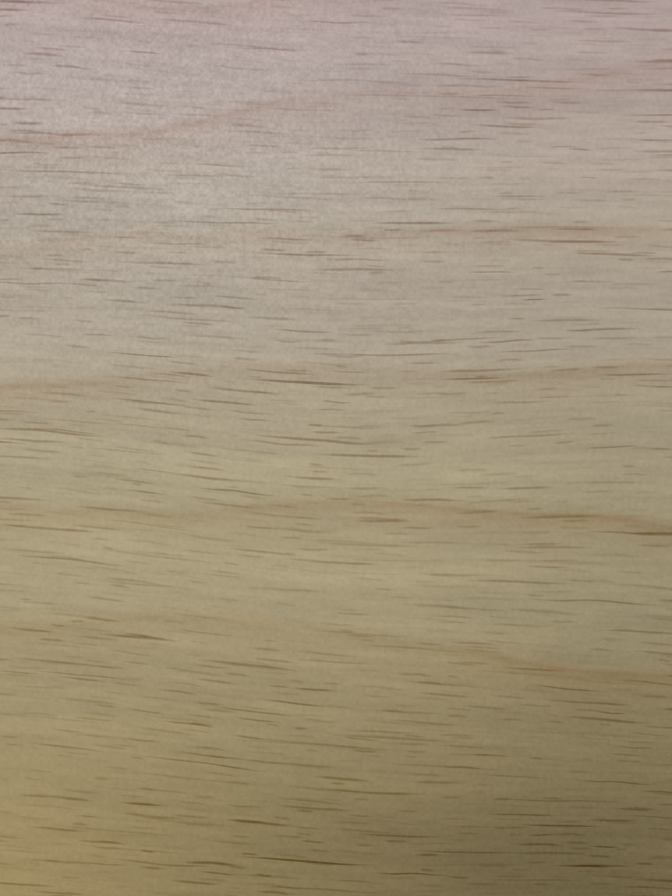
Give the GLSL for this texture, as a Shadertoy shader.

```glsl
// Pale wood board with horizontal grain, wavy growth rings, dark pores and a soft sheen.

float hash(vec2 cell, float seed) {
    uvec3 v = uvec3(ivec3(vec3(cell, seed))) * uvec3(1597334673u, 3812015801u, 2798796415u);
    uint n = (v.x ^ v.y ^ v.z) * 1597334673u;
    n = (n ^ (n >> 15)) * 2246822519u;
    n ^= n >> 13;
    return float(n >> 8) / 16777216.0;
}

float noise(vec2 p, float seed) {
    vec2 i = floor(p), f = fract(p);
    f = f * f * (3.0 - 2.0 * f);
    return mix(mix(hash(i, seed), hash(i + vec2(1, 0), seed), f.x),
               mix(hash(i + vec2(0, 1), seed), hash(i + vec2(1, 1), seed), f.x), f.y);
}

// One tapered, slightly tilted stroke inside each long cell
float pores(vec2 p, vec2 size, float seed) {
    vec2 g = p / size;
    g.x += hash(vec2(floor(g.y), 3), seed);
    vec2 cell = floor(g), f = fract(g);
    float halfLength = mix(0.14, 0.48, hash(cell, seed + 1.0));
    float middle = mix(halfLength, 1.0 - halfLength, hash(cell, seed + 2.0));
    float along = (f.x - middle) / halfLength;
    float tilt = (hash(cell, seed + 3.0) - 0.6) * 0.3;
    float bend = (noise(vec2(g.x * 4.0, cell.y), seed + 4.0) - 0.5) * 0.15;
    float center = mix(0.32, 0.68, hash(cell, seed + 5.0)) + tilt * along * halfLength + bend;
    float dist = abs(f.y - center) * size.y;
    float taper = smoothstep(1.0, 0.3, abs(along));
    float width = mix(0.0012, 0.0026, hash(cell, seed + 6.0)) * (0.5 + 0.5 * taper);
    float strength = pow(hash(cell, seed + 7.0), 1.8);
    return smoothstep(width + 0.7 / iResolution.x, 0.0, dist) * taper * strength;
}

// Dark ring edges, each fading slowly downward and quickly upward
float growthRings(vec2 p) {
    float sum = 0.0;
    for (int i = 0; i < 6; i++) {
        float k = float(i);
        float height = 0.39 + 0.19 * k + (k - 1.8) * 0.036 * smoothstep(0.2, 1.0, p.x);
        height += (noise(vec2(p.x * 3.0 + k * 0.4, k), 11.0) - 0.5) * 0.055;
        height += (noise(vec2(p.x * 14.0, k), 12.0) - 0.5) * 0.008;
        float d = p.y - height;
        float fade = d > 0.0 ? exp(-d * 190.0) : 0.55 * exp(d * 75.0) + 0.45 * exp(d * 22.0);
        sum += fade * mix(0.35, 1.0, noise(vec2(p.x * 3.5, k), 13.0));
    }
    return sum;
}

void mainImage(out vec4 fragColor, in vec2 fragCoord) {
    vec2 p = fragCoord / iResolution.x;
    float t = fragCoord.y / iResolution.y;

    // Yellow below, beige in the middle, rosy at the top
    vec3 color = mix(vec3(0.635, 0.565, 0.40), vec3(0.66, 0.615, 0.495), smoothstep(0.0, 0.42, t));
    color = mix(color, vec3(0.675, 0.63, 0.565), smoothstep(0.4, 0.7, t));
    color = mix(color, vec3(0.685, 0.62, 0.60), smoothstep(0.7, 1.0, t));

    // Sheen at the upper left, shadow at the lower right
    float sheen = exp(-dot((p - vec2(0.22, 1.12)) * vec2(2.2, 3.2), (p - vec2(0.22, 1.12)) * vec2(2.2, 3.2)));
    color += sheen * vec3(0.035, 0.045, 0.055);
    vec2 s = (p - vec2(0.78, -0.03)) * vec2(1.8, 3.4);
    color *= 1.0 - 0.27 * exp(-dot(s, s));
    color *= 1.0 - 0.10 * smoothstep(0.55, 1.0, p.x) * smoothstep(0.85, 0.1, t);

    // Grain follows a gentle drift, falling to the right in the lower half
    vec2 g = p;
    g.y += p.x * mix(0.07, 0.01, smoothstep(0.1, 0.8, t)) + 0.035 * noise(p * vec2(2.0, 3.0), 21.0);

    // Broad bands and fine fibres
    color *= 1.0 + 0.05 * (noise(g * vec2(1.6, 22.0), 22.0) - 0.5);
    color *= 1.0 + 0.05 * (noise(g * vec2(7.0, 95.0), 23.0) - 0.5);
    color *= 1.0 + 0.035 * (noise(g * vec2(22.0, 230.0), 24.0) - 0.5);

    // Warm growth rings
    color -= min(growthRings(p), 1.3) * vec3(0.045, 0.078, 0.092);

    // Pores in three sizes, denser in some patches
    float dark = pores(g, vec2(0.26, 0.021), 30.0);
    dark += 0.85 * pores(g + 0.37, vec2(0.15, 0.015), 40.0);
    dark += 0.6 * pores(g + 0.71, vec2(0.08, 0.011), 50.0);
    dark *= mix(0.55, 1.25, noise(g * vec2(2.5, 9.0), 60.0));
    color -= min(dark, 1.0) * vec3(0.135, 0.16, 0.165);

    // Fine speckle, stronger under the sheen
    float speckle = noise(p * 190.0, 70.0) + noise(p * 330.0, 71.0) - 1.0;
    color += speckle * mix(0.018, 0.05, sheen);

    fragColor = vec4(clamp(color, 0.0, 1.0), 1.0);
}
```
